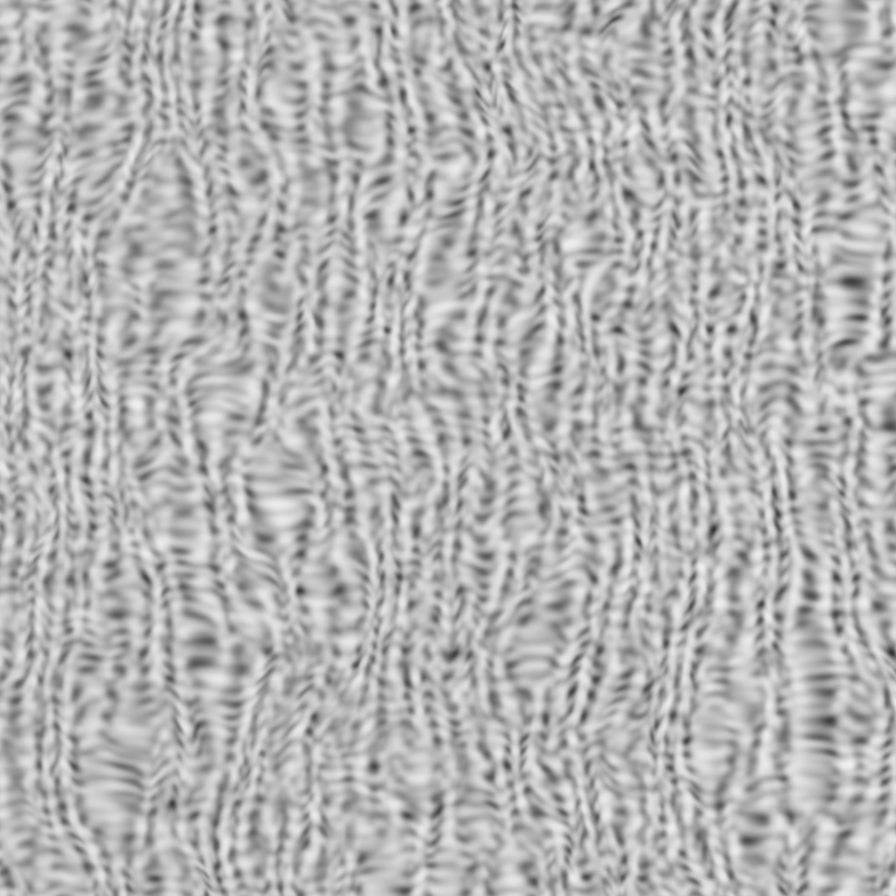
A Shadertoy shader for this texture:

```glsl
// Soft grey crepe cloth: wavering vertical ribs broken into small beads.
// A noise-bent rib phase carries cosine ribs and beads, roughened by
// gradient noise that follows the same bent coordinates.

const float TAU = 6.2831853;

vec2 gradientAt(vec2 cell) {
    vec3 p = fract(cell.xyx * vec3(0.1031, 0.1030, 0.0973));
    p += dot(p, p.yzx + 33.33);
    float angle = TAU * fract((p.x + p.y) * p.z);
    return vec2(cos(angle), sin(angle));
}

float gradientNoise(vec2 p) {
    vec2 cell = floor(p);
    vec2 f = p - cell;
    vec2 blend = f * f * f * (f * (f * 6.0 - 15.0) + 10.0);
    vec2 right = vec2(1.0, 0.0);
    vec2 up = vec2(0.0, 1.0);
    float low = mix(dot(gradientAt(cell), f),
                    dot(gradientAt(cell + right), f - right), blend.x);
    float high = mix(dot(gradientAt(cell + up), f - up),
                     dot(gradientAt(cell + 1.0), f - 1.0), blend.x);
    return mix(low, high, blend.y);
}

// Horizontal position counted in ribs, bent at a broad and a narrow scale
float ribPhase(vec2 uv) {
    return uv.x * 38.0
         + 2.4 * gradientNoise(uv * vec2(4.0, 3.0) + 11.0)
         + 0.9 * gradientNoise(uv * vec2(16.0, 9.0) + 37.0);
}

float clothHeight(vec2 uv) {
    float phase = ribPhase(uv);
    vec2 bent = vec2(phase / 38.0, uv.y);

    // Ribs fade in and out along their length
    float ribStrength = 0.085 + 0.07 * gradientNoise(uv * vec2(15.0, 10.0) + 71.0);
    float rib = ribStrength * cos(TAU * phase);

    // Beads shift from rib to rib and are deepest in the valleys
    float beadShift = 1.5 * gradientNoise(vec2(phase * 0.9, uv.y * 14.0) + 53.0);
    float bead = cos(TAU * (uv.y * 52.0 + beadShift));
    bead *= 0.047 - 0.018 * cos(TAU * phase);

    // Long threads and round grains
    float threads = 0.21 * gradientNoise(bent * vec2(62.0, 24.0) + 93.0);
    float grains = 0.25 * gradientNoise(bent * vec2(76.0, 72.0) + 127.0);
    return rib + bead + threads + grains;
}

void mainImage(out vec4 fragColor, in vec2 fragCoord) {
    vec2 uv = fragCoord / iResolution.y;

    // Relief is a little stronger toward the right edge
    float height = clothHeight(uv) * mix(0.94, 1.1, uv.x);

    // Pits fall off darker than the crests brighten
    float tone = 0.715 + height - 1.1 * height * height;
    tone += 0.03 * gradientNoise(uv * 3.0 + 5.0);
    fragColor = vec4(vec3(clamp(tone, 0.0, 1.0)), 1.0);
}
```
